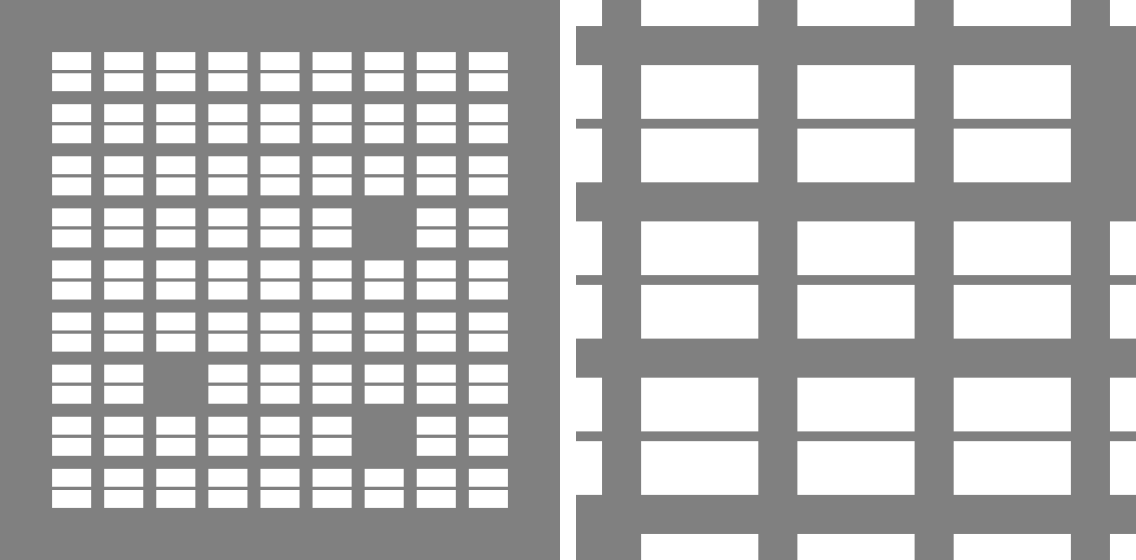
Left: the whole. Right: its middle third, enlarged.
Write a Shadertoy shader that draws this pattern.

```glsl
// A square grid of white windows on flat grey, each split into two panes by a
// horizontal bar. Cells come from floor and fract, panes from box distances
// with one-pixel smoothing; a short loop leaves a few cells empty.

#define CELLS 9.0          // windows across and down
#define MARGIN 1.0         // border around the windows, in cells
#define WINDOW_SIZE 0.75   // window side, in cells
#define BAR_HEIGHT 0.0625  // bar between the panes, in cells
#define WALL_COLOR vec3(0.5)
#define PANE_COLOR vec3(1.0)

// Coverage of a span of given half width, for an offset from its centre
float spanCoverage(float offset, float halfWidth, float pixel) {
    return clamp(0.5 + (halfWidth - abs(offset)) / pixel, 0.0, 1.0);
}

// Two stacked panes centred on the cell
float windowCoverage(vec2 p, float pixel) {
    float paneHalf = 0.25 * (WINDOW_SIZE - BAR_HEIGHT);
    float paneCentre = 0.5 * BAR_HEIGHT + paneHalf;
    return spanCoverage(p.x, 0.5 * WINDOW_SIZE, pixel)
         * spanCoverage(abs(p.y) - paneCentre, paneHalf, pixel);
}

// 1 where a window is present, 0 outside the grid or in an empty cell
float cellPresent(vec2 cell) {
    vec2 inside = step(vec2(0.0), cell) * step(cell, vec2(CELLS - 1.0));
    float present = inside.x * inside.y;
    // Empty cells zigzag between two columns along a parabola of rows
    for (float k = -1.0; k < 1.5; k += 1.0) {
        vec2 emptyCell = vec2(2.0 + 4.0 * k * k, 1.0 + (k - 1.0) * (k - 1.0));
        present *= step(0.5, distance(cell, emptyCell));
    }
    return present;
}

void mainImage(out vec4 fragColor, in vec2 fragCoord) {
    // Canvas measured in cells, with the grid centred
    float cellsPerCanvas = CELLS - 1.0 + WINDOW_SIZE + 2.0 * MARGIN;
    float pixel = cellsPerCanvas / min(iResolution.x, iResolution.y);
    vec2 p = (fragCoord - 0.5 * iResolution.xy) * pixel + 0.5 * CELLS;

    float pane = cellPresent(floor(p)) * windowCoverage(fract(p) - 0.5, pixel);
    fragColor = vec4(mix(WALL_COLOR, PANE_COLOR, pane), 1.0);
}
```
